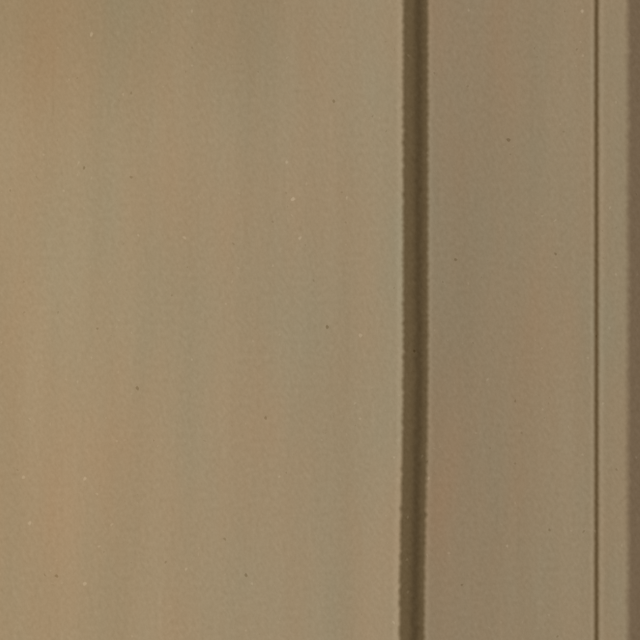
Reproduce this texture procedurally as a WebGL 1 fragment shader.

```glsl
precision highp float;
// Beige painted panel with a dark vertical groove, a fine seam and a shaded right edge.
uniform vec2 u_resolution;

vec2 hashGradient(vec2 cell) {
  vec3 p = fract(cell.xyx * vec3(0.1031, 0.1030, 0.0973));
  p += dot(p, p.yzx + 33.33);
  return fract((p.xx + p.yz) * p.zy) * 2.0 - 1.0;
}

float gradientNoise(vec2 p) {
  vec2 i = floor(p), f = fract(p);
  vec2 u = f * f * f * (f * (f * 6.0 - 15.0) + 10.0);
  float a = dot(hashGradient(i), f);
  float b = dot(hashGradient(i + vec2(1.0, 0.0)), f - vec2(1.0, 0.0));
  float c = dot(hashGradient(i + vec2(0.0, 1.0)), f - vec2(0.0, 1.0));
  float d = dot(hashGradient(i + 1.0), f - 1.0);
  return mix(mix(a, b, u.x), mix(c, d, u.x), u.y);
}

float fbm(vec2 p) {
  float sum = 0.0, amplitude = 0.5;
  for (int i = 0; i < 4; i++) {
    sum += amplitude * gradientNoise(p);
    p = p * 2.03 + 17.1;
    amplitude *= 0.55;
  }
  return sum;
}

// Soft vertical band between two positions.
float band(float x, float left, float right, float soft) {
  return smoothstep(left - soft, left + soft, x) * (1.0 - smoothstep(right - soft, right + soft, x));
}

float ridge(float x, float center, float width) {
  float d = (x - center) / width;
  return exp(-d * d);
}

void main() {
  vec2 uv = gl_FragCoord.xy / u_resolution;
  float grain = fbm(uv * vec2(150.0, 130.0));
  float wobble = 0.003 * gradientNoise(uv * vec2(30.0, 110.0));
  float x = uv.x + wobble;
  float grooveX = x + 0.006 * (1.0 - smoothstep(0.0, 0.45, uv.y));

  // Broad panel shading
  vec3 color = mix(vec3(0.635, 0.55, 0.425), vec3(0.605, 0.535, 0.425), smoothstep(0.0, 0.55, uv.x));
  vec3 sidePanel = mix(vec3(0.555, 0.485, 0.385), vec3(0.575, 0.505, 0.4), smoothstep(0.68, 0.9, uv.x));
  color = mix(color, sidePanel, smoothstep(0.662, 0.676, grooveX));
  color -= 0.025 * smoothstep(0.75, 1.0, uv.y) * (1.0 - smoothstep(0.3, 0.65, uv.x));

  // Vertical streaks and faint warm or green stains
  float streak = fbm(vec2(uv.x * 14.0, uv.y * 1.3) + 4.0);
  float stain = fbm(uv * vec2(9.0, 2.5) + 31.0);
  color += 0.035 * streak;
  color += vec3(0.04, -0.015, -0.03) * stain;

  // Groove: olive wall, darker core, soft right side, lit left lip
  color += 0.025 * ridge(grooveX, 0.624, 0.004);
  color = mix(color, vec3(0.40, 0.335, 0.235), band(grooveX, 0.630, 0.669, 0.004));
  color = mix(color, vec3(0.30, 0.245, 0.165), 0.75 * ridge(grooveX, 0.654, 0.008));
  color += 0.015 * ridge(grooveX, 0.674, 0.003);

  // Fine seam with pale lips
  float seamX = uv.x + 0.3 * wobble;
  color += 0.025 * (ridge(seamX, 0.925, 0.003) + ridge(seamX, 0.940, 0.004));
  color = mix(color, vec3(0.36, 0.29, 0.19), 0.9 * ridge(seamX, 0.932, 0.0036));

  // Shaded right edge
  color = mix(color, vec3(0.45, 0.38, 0.295), smoothstep(0.974, 0.988, x));

  // Grain, slanted scratches and sparse specks
  vec2 slanted = vec2(uv.x + uv.y * 0.6, uv.y - uv.x * 0.6);
  float scratch = gradientNoise(slanted * vec2(190.0, 70.0));
  float speck = gradientNoise(uv * vec2(95.0, 85.0) + 50.0);
  color += 0.045 * grain + 0.015 * scratch;
  color += 0.07 * smoothstep(0.42, 0.7, speck) - 0.09 * smoothstep(0.45, 0.7, -speck);

  gl_FragColor = vec4(clamp(color, 0.0, 1.0), 1.0);
}
```
